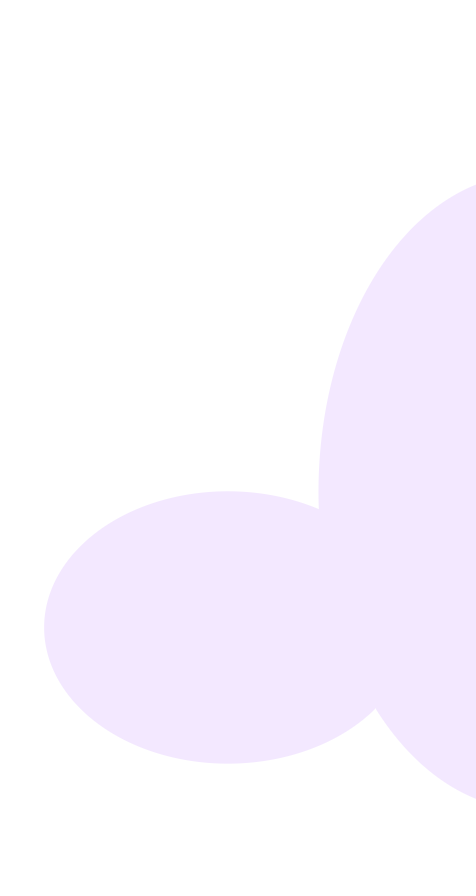
Reproduce this background procedurally as a Shadertoy shader.

```glsl
const vec3 WHITE = vec3(1.0);
const vec3 LAVENDER = vec3(0.953, 0.910, 1.0);

// Approximate signed distance to an ellipse, in units of canvas height
float ellipseDistance(vec2 p, vec2 center, vec2 radii) {
    vec2 offset = p - center;
    float k = length(offset / radii);
    float slope = length(offset / (radii * radii));
    return k * (k - 1.0) / max(slope, 1e-4);
}

// Antialiased coverage of the inside of a shape
float coverage(float distance, float pixel) {
    return clamp(0.5 - distance / pixel, 0.0, 1.0);
}

void mainImage(out vec4 fragColor, in vec2 fragCoord) {
    vec2 scale = vec2(iResolution.x / iResolution.y, 1.0);
    vec2 p = fragCoord / iResolution.y;
    float pixel = 1.0 / iResolution.y;

    // Wide oval at the lower left
    float oval = ellipseDistance(p, vec2(0.4787, 0.2997) * scale,
                                 vec2(0.3860, 0.1520) * scale);

    // Tall oval running off the right edge
    float tallOval = ellipseDistance(p, vec2(1.1152, 0.4512) * scale,
                                     vec2(0.4461, 0.3548) * scale);

    // Both ovals merge into one flat silhouette
    float blob = coverage(min(oval, tallOval), pixel);
    fragColor = vec4(mix(WHITE, LAVENDER, blob), 1.0);
}
```
